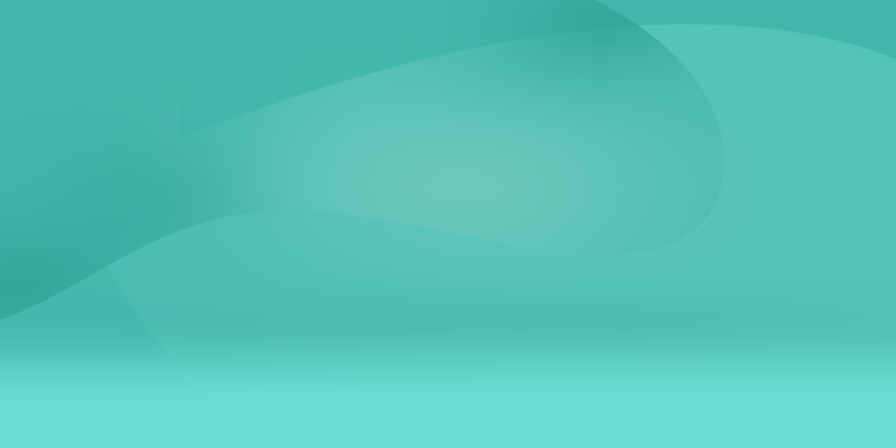
A Shadertoy shader for this background:

```glsl
// Soft teal backdrop: translucent curved sheets, a hazy glow and a mint floor.
#define TEAL  vec3(0.255, 0.712, 0.667)
#define DEEP  vec3(0.185, 0.645, 0.595)
#define AQUA  vec3(0.330, 0.763, 0.716)
#define HAZE  vec3(0.425, 0.782, 0.745)
#define MINT  vec3(0.412, 0.875, 0.828)
#define STEPS 20

// Distance from p to the segment a-b
float segmentDistance(vec2 p, vec2 a, vec2 b) {
    vec2 ab = b - a, ap = p - a;
    return length(ap - ab * clamp(dot(ap, ab) / dot(ab, ab), 0.0, 1.0));
}

// Adds a cubic Bezier to an edge: x holds the distance, y flips per crossing below p
void addCubic(inout vec2 edge, vec2 p, vec2 a, vec2 b, vec2 c, vec2 d) {
    vec2 last = a;
    for (int i = 1; i <= STEPS; i++) {
        float t = float(i) / float(STEPS), s = 1.0 - t;
        vec2 q = s*s*s*a + 3.0*s*s*t*b + 3.0*s*t*t*c + t*t*t*d;
        edge.x = min(edge.x, segmentDistance(p, last, q));
        if ((last.x > p.x) != (q.x > p.x)) {
            float y = mix(last.y, q.y, (p.x - last.x) / (q.x - last.x));
            if (y < p.y) edge.y = -edge.y;
        }
        last = q;
    }
}

// Antialiased coverage of the side that lies above the edge
float coverage(vec2 edge, float pixel) {
    return smoothstep(-pixel, pixel, -edge.x * edge.y);
}

float softSpot(vec2 p, vec2 centre, vec2 radius) {
    vec2 q = (p - centre) / radius;
    return exp(-dot(q, q));
}

void mainImage(out vec4 fragColor, in vec2 fragCoord) {
    vec2 p = fragCoord / iResolution.xy * vec2(2.0, 1.0);
    float pixel = 1.0 / iResolution.y;

    // Large lobe: a wave along its base and a rounded right end
    vec2 edge = vec2(9.0, 1.0);
    addCubic(edge, p, vec2(-0.01, 0.283), vec2(0.20, 0.35), vec2(0.35, 0.53), vec2(0.638, 0.529));
    addCubic(edge, p, vec2(0.638, 0.529), vec2(0.89, 0.529), vec2(1.13, 0.432), vec2(1.354, 0.432));
    addCubic(edge, p, vec2(1.354, 0.432), vec2(1.55, 0.432), vec2(1.617, 0.53), vec2(1.617, 0.64));
    addCubic(edge, p, vec2(1.617, 0.64), vec2(1.617, 0.78), vec2(1.51, 0.91), vec2(1.32, 1.004));
    float lobe = coverage(edge, pixel);

    // Arched sheet that sweeps to the right
    edge = vec2(9.0, 1.0);
    addCubic(edge, p, vec2(0.40, 0.69), vec2(1.0, 0.93), vec2(1.6, 1.03), vec2(2.01, 0.865));
    float arch = 1.0 - coverage(edge, pixel);

    // Slanted sheet at the lower left
    float slantX = 0.187 + 0.92 * pow(max(0.545 - p.y, 0.0), 1.46);
    float slant = smoothstep(-pixel, pixel, p.x - slantX);
    slant *= 1.0 - smoothstep(0.50, 0.62, p.y);

    // Sheet tints
    float lobeLight = arch * smoothstep(0.38, 0.85, p.x) * 0.75;
    float openLight = arch * mix(0.22 + 0.28 * slant, 1.0, smoothstep(0.3, 1.3, p.x));
    vec3 color = mix(TEAL, AQUA, mix(openLight, lobeLight, lobe));

    // Hazy glow in the middle
    float haze = softSpot(p, vec2(1.04, 0.59), vec2(0.50, 0.24));
    color = mix(color, HAZE, haze * arch * mix(0.5, 0.92, lobe));
    color = mix(color, AQUA, 0.25 * softSpot(p, vec2(0.95, 0.82), vec2(0.55, 0.2)) * (1.0 - arch));

    // Shadows inside the lobe
    float shade = 0.85 * softSpot(p, vec2(0.04, 0.35), vec2(0.24, 0.14));
    shade += 0.42 * softSpot(p, vec2(0.32, 0.55), vec2(0.22, 0.14));
    shade += 0.60 * softSpot(p, vec2(1.36, 0.97), vec2(0.20, 0.10));
    shade += 0.28 * softSpot(p, vec2(1.24, 0.87), vec2(0.28, 0.13));
    shade += 0.12 * smoothstep(1.1, 1.6, p.x);
    color = mix(color, DEEP, min(shade, 1.0) * lobe);

    // Dim band above the bright floor
    float band = softSpot(p, vec2(1.15, 0.28), vec2(0.75, 0.08));
    color = mix(color, TEAL, 0.5 * band);
    color = mix(color, MINT, 1.0 - smoothstep(0.08, 0.29, p.y));

    fragColor = vec4(color, 1.0);
}
```
